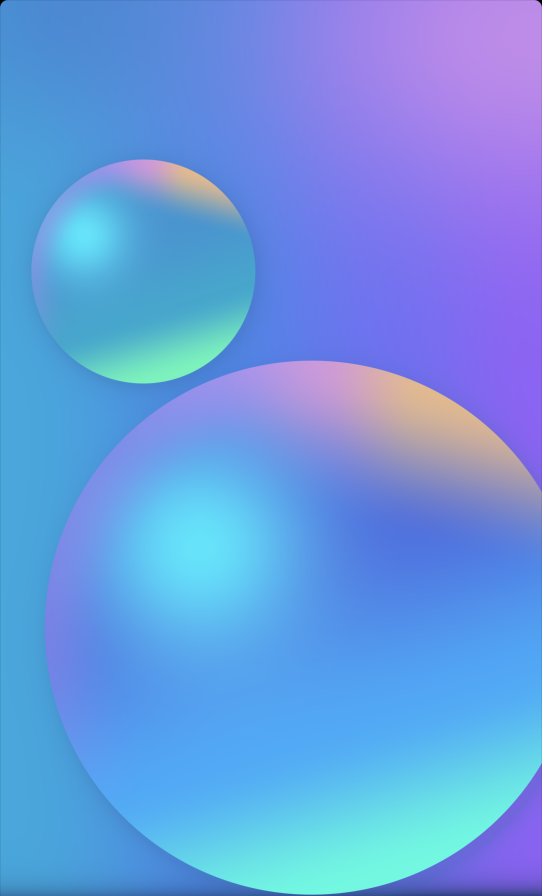
Reproduce this background procedurally as a WebGL 1 fragment shader.

```glsl
precision highp float;
// Two glossy gradient spheres floating over a cyan-to-violet backdrop.
// Each sphere blends a tilted colour ramp, a warm cap and a soft cyan glow;
// the backdrop is a horizontal ramp with elliptical glows and a dark floor.

uniform vec2 u_resolution;

const vec3 CYAN_BLUE = vec3(0.29, 0.65, 0.86);
const vec3 BLUE      = vec3(0.31, 0.53, 0.90);
const vec3 INDIGO    = vec3(0.43, 0.44, 0.94);
const vec3 VIOLET    = vec3(0.54, 0.39, 0.95);
const vec3 ORCHID    = vec3(0.74, 0.55, 0.91);
const vec3 STEEL     = vec3(0.28, 0.51, 0.81);
const vec3 NAVY      = vec3(0.13, 0.22, 0.40);
const vec3 LILAC     = vec3(0.67, 0.57, 0.93);
const vec3 PINK      = vec3(0.86, 0.61, 0.82);
const vec3 PEACH     = vec3(0.89, 0.73, 0.56);
const vec3 GLOW      = vec3(0.40, 0.89, 0.98);

// Gaussian falloff with a separate width on each axis
float softSpot(vec2 p, vec2 center, vec2 width) {
  vec2 d = (p - center) / width;
  return exp(-dot(d, d));
}

// Antialiased coverage of a signed distance
float coverage(float dist, float pixel) {
  return 1.0 - smoothstep(-pixel, pixel, dist);
}

vec3 backdrop(vec2 p) {
  vec3 color = mix(CYAN_BLUE, BLUE, smoothstep(0.02, 0.27, p.x));
  color = mix(color, INDIGO, smoothstep(0.23, 0.45, p.x));
  color = mix(color, VIOLET, smoothstep(0.42, 0.60, p.x));
  color = mix(color, STEEL, 0.8 * softSpot(p, vec2(0.08, 1.0), vec2(0.18, 0.15)));
  color = mix(color, ORCHID, softSpot(p, vec2(0.60, 0.96), vec2(0.29, 0.19)));
  // Floor shade, heavier towards the right
  float floorShade = exp(-p.y / 0.012) * mix(0.45, 0.85, smoothstep(0.1, 0.5, p.x));
  return mix(color, NAVY, floorShade);
}

// Soft shade just outside a sphere, strongest at the lower right
vec3 castShadow(vec3 color, vec2 p, vec2 center, float radius) {
  float dist = length(p - center - radius * vec2(0.02, -0.03)) - radius;
  return mix(color, STEEL * 0.8, 0.28 * exp(-max(dist, 0.0) / 0.012));
}

// Surface colour in sphere units: q is (0,0) at the center, length 1 at the rim
vec3 sphereColor(vec2 q, vec3 deep, vec3 middle, vec3 base, vec2 glowAt, float glowSize, float capStart) {
  // Tilted ramp from the upper right down to the lower edge
  float slope = dot(q, vec2(0.287, -0.958));
  vec3 color = mix(deep, middle, smoothstep(-0.35, 0.45, slope));
  color = mix(color, base, smoothstep(0.38, 0.98, slope));

  // Cap runs from lilac through pink to peach
  vec3 cap = mix(LILAC, PINK, smoothstep(-0.4, 0.05, q.x));
  cap = mix(cap, PEACH, smoothstep(0.0, 0.4, q.x));
  float capAmount = smoothstep(capStart, 1.0, dot(q, vec2(0.25, 0.97)));
  color = mix(color, cap, capAmount);

  color = mix(color, GLOW, softSpot(q, glowAt, vec2(glowSize)));

  // Lilac tint along the upper left rim
  float rim = smoothstep(0.7, 1.0, length(q)) * smoothstep(0.1, 0.9, dot(q, vec2(-0.8, 0.6)));
  return mix(color, LILAC, 0.45 * rim);
}

void main() {
  vec2 p = gl_FragCoord.xy / u_resolution.y;
  float aspect = u_resolution.x / u_resolution.y;
  float pixel = 0.75 / u_resolution.y;

  vec2 smallCenter = vec2(0.160, 0.697);
  float smallRadius = 0.125;
  vec2 largeCenter = vec2(0.348, 0.2995);
  float largeRadius = 0.298;

  vec3 color = backdrop(p);
  color = castShadow(color, p, smallCenter, smallRadius);
  color = castShadow(color, p, largeCenter, largeRadius);

  // Small green-based sphere
  vec2 q = (p - smallCenter) / smallRadius;
  vec3 surface = sphereColor(q, vec3(0.29, 0.58, 0.81), vec3(0.28, 0.65, 0.80),
                             vec3(0.49, 0.95, 0.74), vec2(-0.53, 0.32), 0.38, 0.5);
  color = mix(color, surface, coverage(length(p - smallCenter) - smallRadius, pixel));

  // Large aqua-based sphere
  q = (p - largeCenter) / largeRadius;
  surface = sphereColor(q, vec3(0.31, 0.42, 0.86), vec3(0.32, 0.66, 0.96),
                        vec3(0.45, 0.97, 0.88), vec2(-0.42, 0.30), 0.42, 0.4);
  color = mix(color, surface, coverage(length(p - largeCenter) - largeRadius, pixel));

  // Rounded black corners at the top
  float corner = 0.009;
  vec2 inset = vec2(abs(p.x - 0.5 * aspect) - 0.5 * aspect, p.y - 1.0) + corner;
  color *= coverage(length(max(inset, 0.0)) - corner, pixel);

  gl_FragColor = vec4(color, 1.0);
}
```
